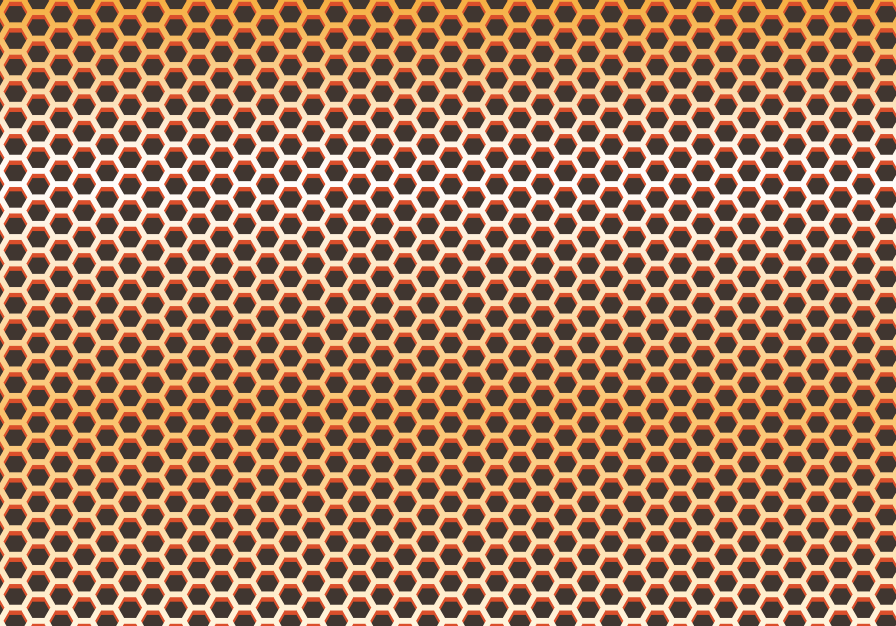
Reproduce this pattern procedurally as a Shadertoy shader.

```glsl
// Golden honeycomb grille with red inner walls over a dark backing.

// Distance to the centre of a flat-topped hexagon, as apothem
float hexRadius(vec2 p) {
    p = abs(p);
    return max(p.y, dot(p, vec2(0.8660254, 0.5)));
}

// Offset from the nearest cell centre; cells are one unit tall
vec2 hexCell(vec2 p) {
    vec2 period = vec2(1.7320508, 1.0);
    vec2 a = mod(p + 0.5 * period, period) - 0.5 * period;
    vec2 b = mod(p, period) - 0.5 * period;
    return dot(a, a) < dot(b, b) ? a : b;
}

// Metal sheen, running from the top (0) to the bottom (1)
vec3 metalSheen(float t) {
    vec3 amber = vec3(0.96, 0.67, 0.22);
    vec3 gold = vec3(0.98, 0.76, 0.42);
    vec3 white = vec3(1.0, 0.99, 0.98);
    vec3 cream = vec3(1.0, 0.96, 0.87);
    vec3 color = mix(amber, white, smoothstep(-0.05, 0.30, t));
    color = mix(color, gold, clamp((t - 0.30) / 0.36, 0.0, 1.0));
    return mix(color, cream, clamp((t - 0.66) / 0.34, 0.0, 1.0));
}

void mainImage(out vec4 fragColor, in vec2 fragCoord) {
    // 23.65 cells fit the canvas height
    vec2 p = fragCoord / iResolution.y * 23.65;
    float blur = 0.6 * 23.65 / iResolution.y;
    vec2 cell = hexCell(p - vec2(1.45, 0.695));

    // The backing shows through an opening shifted down by the wall depth
    float opening = hexRadius(cell) - 0.39;
    float backing = hexRadius(cell + vec2(0.0, 0.165)) - 0.39;

    vec3 color = mix(vec3(0.25, 0.21, 0.19), vec3(0.86, 0.31, 0.17),
                     smoothstep(-blur, blur, backing));
    vec3 metal = metalSheen(1.0 - fragCoord.y / iResolution.y);
    color = mix(color, metal, smoothstep(-blur, blur, opening));

    fragColor = vec4(color, 1.0);
}
```
